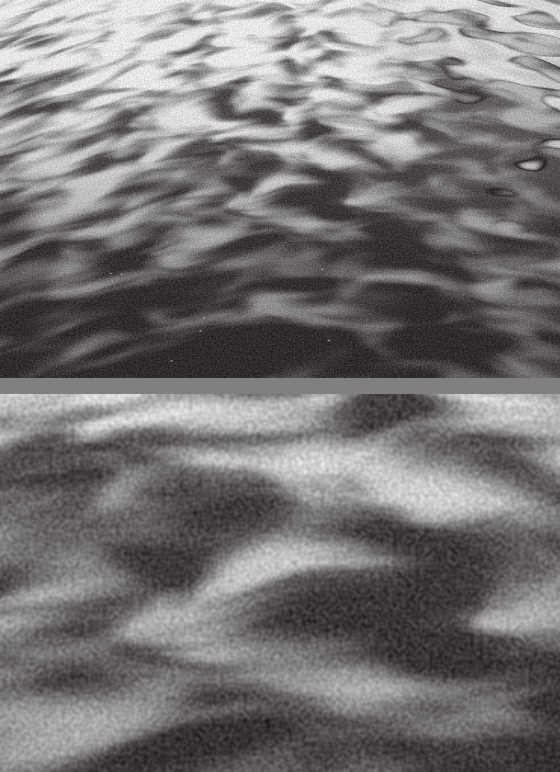
Top, the full canvas; bottom, a detail of the centre.
A Shadertoy shader for this texture:

```glsl
// Rippled open water in grainy black and white, dark near and bright far.
// Warped gradient noise on a receding plane picks between deep water and sky;
// a calmer noise adds glassy, outlined reflections on the right.

vec2 hash22(vec2 cell) {
    vec3 h = fract(cell.xyx * vec3(0.1031, 0.1030, 0.0973));
    h += dot(h, h.yzx + 33.33);
    return fract((h.xx + h.yz) * h.zy);
}

float corner(vec2 cell, vec2 offset, vec2 f) {
    return dot(hash22(cell + offset) * 2.0 - 1.0, f - offset);
}

// Gradient noise, roughly -0.6 to 0.6
float noise(vec2 p) {
    vec2 i = floor(p), f = p - i;
    vec2 u = f * f * f * (f * (f * 6.0 - 15.0) + 10.0);
    return mix(mix(corner(i, vec2(0, 0), f), corner(i, vec2(1, 0), f), u.x),
               mix(corner(i, vec2(0, 1), f), corner(i, vec2(1, 1), f), u.x), u.y);
}

// Canvas to water plane: ripples shrink with height, rise on the left
// and level out toward the right
vec2 waterPlane(vec2 p) {
    float lean = 0.29 * p.x - 0.145 * p.x * p.x;
    float depth = 1.5 - (p.y - lean + 0.08);
    return vec2((p.x - 0.8) * 8.5 / (1.6 - p.y), -28.0 * log(depth)) + 60.0;
}

// Swell with pinched crests and finer ripples riding on it
float waves(vec2 q) {
    q.y += 0.9 * noise(q * vec2(0.7, 0.35) + 7.0);
    q.x += 0.7 * noise(q * 0.6 + 19.0);
    float swell = 0.34 * noise(q * vec2(0.35, 0.2) + 3.0);
    float chop = 1.0 * noise(q * vec2(0.8, 0.58));
    float ripple = 0.6 * noise(q * vec2(1.3, 1.15) + 0.6 * chop + 11.0);
    float fine = 0.2 * noise(q * vec2(2.3, 2.4) + 1.5 * chop + 5.0);
    return swell + chop + ripple + fine;
}

// Adds bright pools with thin dark rims; pools widen toward the top
float glassyReflections(float tone, vec2 p, vec2 q) {
    float calm = smoothstep(0.9, 1.25, p.x + 0.25 * noise(p * 5.0))
               * smoothstep(0.33, 0.5, p.y);
    vec2 g = q * vec2(0.65, 0.52) + 60.0;
    g += 0.45 * vec2(noise(q * 0.5 + 31.0), noise(q * 0.6 + 47.0));
    float level = noise(g) + 0.25 * noise(g * 2.0);
    float edge = level - mix(0.27, -0.08, smoothstep(0.45, 1.0, p.y));
    float pool = smoothstep(0.0, 0.13, edge);
    float rim = exp(-pow((edge + 0.02) / 0.04, 2.0));
    float sheet = mix(0.3, 0.55, p.y) + 0.45 * (tone - 0.5);
    float glass = mix(sheet, mix(0.74, 0.88, p.y), pool) - 0.17 * rim;
    return mix(tone, glass, 0.85 * calm);
}

// Small pale flecks of dust scattered over the lower left
float dust(vec2 p) {
    float flecks = 0.0;
    for (int i = 0; i < 7; i++) {
        vec2 place = hash22(vec2(float(i) * 3.7, 12.0)) * vec2(0.9, 0.35);
        flecks += 1.0 - smoothstep(0.001, 0.004, length((p - place) * vec2(0.8, 1.2)));
    }
    return min(flecks, 1.0);
}

void mainImage(out vec4 fragColor, in vec2 fragCoord) {
    vec2 p = fragCoord / iResolution.y;
    vec2 q = waterPlane(p);

    // Share of sky mirrored by each wave face
    float bias = mix(-0.16, 0.32, pow(p.y, 1.5))
               + 0.14 * (0.65 - p.x) * smoothstep(0.1, 0.5, p.y);
    float mirror = smoothstep(-0.36, 0.48, waves(q) + bias);

    // Deep water and sky both brighten with distance
    float deep = mix(0.175, 0.36, p.y * p.y);
    float sky = 0.51 + 0.4 * smoothstep(0.0, 0.85, p.y);
    float tone = mix(deep, sky, mirror);
    tone = glassyReflections(tone, p, q);
    tone = mix(tone, 0.92, 0.6 * smoothstep(0.88, 1.04, p.y - 0.05 * p.x));

    // Film grain and dust
    tone += 0.16 * noise(p * 250.0) + 0.05 * noise(p * 120.0 + 9.0);
    tone = mix(tone, 0.8, 0.6 * dust(p));

    // Warm shadows, faintly cool highlights
    vec3 tint = mix(vec3(0.012, -0.006, -0.008), vec3(-0.002, -0.002, 0.005),
                    smoothstep(0.2, 0.75, tone));
    fragColor = vec4(clamp(tone + tint, 0.0, 1.0), 1.0);
}
```
